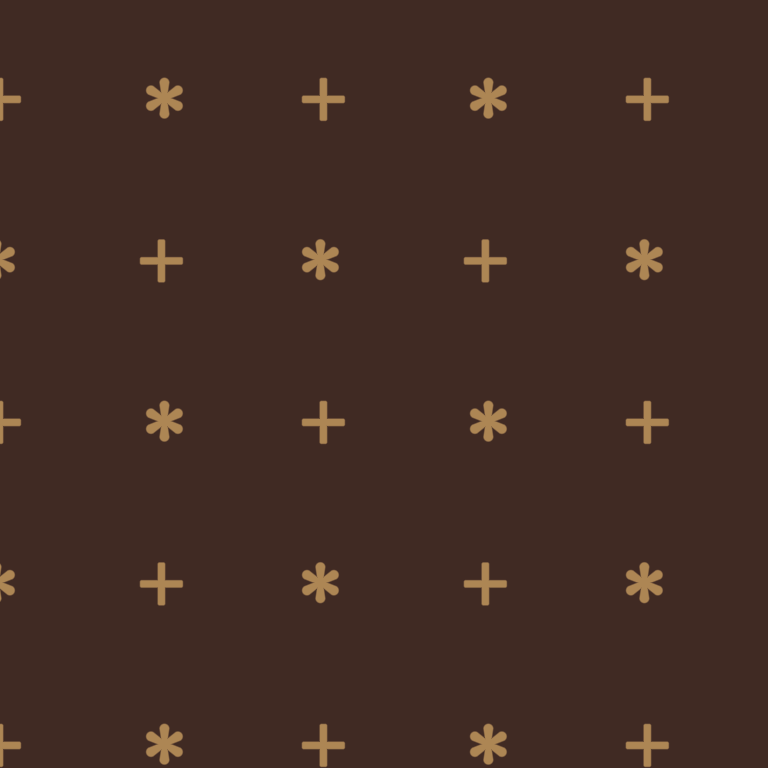
Give the GLSL for this pattern, as a Shadertoy shader.

```glsl
// Sparse checkerboard of tan plus signs and six-petal asterisks on dark brown.

const float TAU = 6.2831853;
const vec3 BROWN = vec3(0.25, 0.163, 0.138);
const vec3 TAN = vec3(0.68, 0.525, 0.33);

// Lattice, in fractions of the canvas
const vec2 PITCH = vec2(0.2109, 0.2103);
const vec2 ORIGIN = vec2(-0.0007, 0.0294);
const vec2 STAR_SHIFT = vec2(0.0039, 0.0016);

float roundedBox(vec2 p, vec2 halfSize, float radius) {
    vec2 q = abs(p) - halfSize + radius;
    return length(max(q, 0.0)) + min(max(q.x, q.y), 0.0) - radius;
}

float plusSign(vec2 p, float reach, float halfWidth, float radius) {
    vec2 bar = vec2(reach, halfWidth);
    return min(roundedBox(p, bar, radius), roundedBox(p, bar.yx, radius));
}

// Petal along +y that swells from its root to a round tip
float petal(vec2 p, float reach, float rootRadius, float tipRadius) {
    float t = clamp(p.y / reach, 0.0, 1.0);
    return length(p - vec2(0.0, t * reach)) - mix(rootRadius, tipRadius, t);
}

// Fold the plane into equal sectors around the vertical axis
vec2 foldSectors(vec2 p, float count) {
    float sector = TAU / count;
    float angle = mod(atan(p.x, p.y) + 0.5 * sector, sector) - 0.5 * sector;
    return length(p) * vec2(sin(angle), cos(angle));
}

float asterisk(vec2 p, float reach, float rootRadius, float tipRadius) {
    return petal(foldSectors(p, 6.0), reach, rootRadius, tipRadius);
}

void mainImage(out vec4 fragColor, in vec2 fragCoord) {
    vec2 uv = fragCoord / iResolution.xy;
    float edge = 1.0 / min(iResolution.x, iResolution.y);

    // Nearest lattice point and the position relative to it
    vec2 cell = round((uv - ORIGIN) / PITCH);
    vec2 p = uv - ORIGIN - cell * PITCH;

    // Asterisks sit off the lattice, right on even rows and left on odd rows
    float rowSide = 1.0 - 2.0 * mod(cell.y, 2.0);
    vec2 starCenter = STAR_SHIFT * vec2(rowSide, 1.0);

    // Alternate the two motifs
    bool isPlus = mod(cell.x + cell.y, 2.0) < 0.5;
    float d = isPlus
        ? plusSign(p, 0.028, 0.0049, 0.0025)
        : asterisk(p - starCenter, 0.0202, 0.0034, 0.0064);

    float ink = 1.0 - smoothstep(-edge, edge, d);
    fragColor = vec4(mix(BROWN, TAN, ink), 1.0);
}
```
